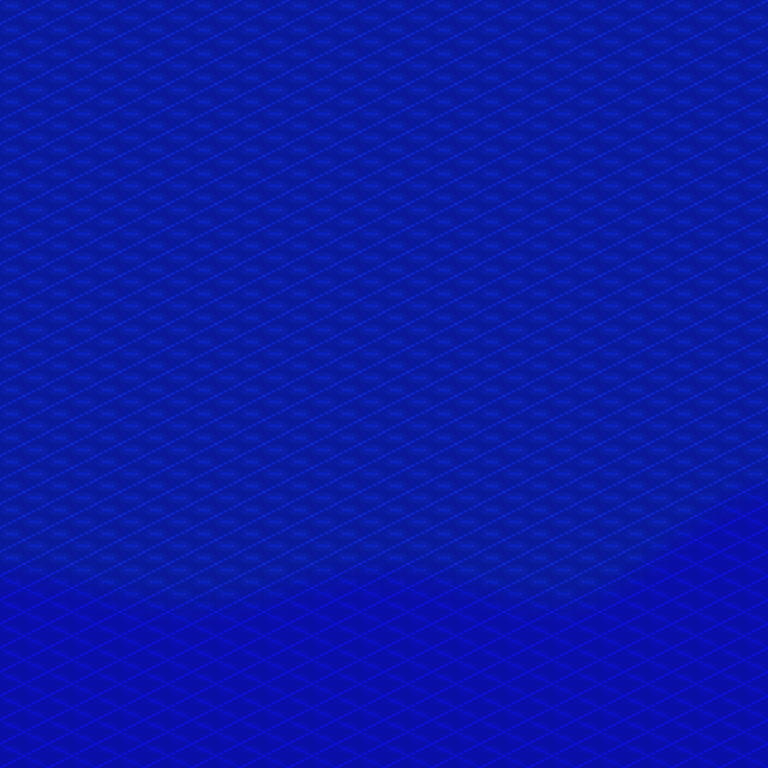
Give the GLSL for this pattern, as a Shadertoy shader.

```glsl
// A fine isometric lattice of blue diamonds: beaded, stair-stepped rising
// lines, fainter falling lines, and flat dotted dashes on small lighter faces.
// A soft, wavy boundary blends the upper shade into a more violet lower band.

const float TILES = 16.0;         // diamonds across; twice as many down
const float STEPS_PER_TILE = 10.0; // stair treads and beads per diamond
const float RISING_HALF = 0.052;  // half widths, in diamond heights
const float FALLING_HALF = 0.042;
const vec2 DASH_HALF = vec2(0.26, 0.045); // in half diamond widths
const float DASH_DOT_PERIOD = 0.2;
const vec2 FACE_RADII = vec2(0.62, 0.27);
const float GRAIN = 0.035;
const float BLEND = 0.034;        // softness of the band boundary

const vec3 UPPER_BASE = vec3(0.04, 0.098, 0.605);
const vec3 UPPER_FACE = vec3(0.04, 0.118, 0.645);
const vec3 UPPER_LINE = vec3(0.04, 0.165, 0.88);
const vec3 LOWER_BASE = vec3(0.04, 0.055, 0.65);
const vec3 LOWER_FACE = vec3(0.04, 0.058, 0.668);
const vec3 LOWER_LINE = vec3(0.04, 0.06, 0.93);
const float TAU = 6.2831853;

float hash(vec2 p) {
    return fract(sin(dot(p, vec2(127.1, 311.7))) * 43758.5);
}

// Signed offset from the nearest integer
float nearest(float v) {
    return fract(v + 0.5) - 0.5;
}

// Antialiased coverage of a signed distance
float cover(float d, float aa) {
    return clamp(0.5 - d / aa, 0.0, 1.0);
}

// Rounds to flat treads joined by antialiased risers
float stairs(float s, float aa) {
    return floor(s) + clamp((fract(s) - 0.5) / aa + 0.5, 0.0, 1.0);
}

float bandHeight(float x) {
    return 0.233 + 0.021 * cos(2.0 * TAU * x)
         + 0.106 * smoothstep(0.72, 1.0, x);
}

void mainImage(out vec4 fragColor, in vec2 fragCoord) {
    vec2 uv = fragCoord / iResolution.xy;
    float aa = 2.0 * TILES / iResolution.y;

    // Lattice axes: rising lines lie at integer a, falling ones at integer b
    float depth = 2.0 * TILES * (1.0 - uv.y);
    float a = depth + TILES * uv.x;
    float b = depth - TILES * uv.x;

    // Stepped copies of both lines
    float steps = TILES * STEPS_PER_TILE * uv.x;
    float tread = stairs(steps, TILES * STEPS_PER_TILE / iResolution.x)
                / STEPS_PER_TILE;
    float toRising = nearest(depth + tread);
    float toFalling = nearest(depth - tread);

    float lower = 1.0 - smoothstep(-BLEND, BLEND, uv.y - bandHeight(uv.x));

    // Lighter faces centred halfway along each falling edge
    float across = fract(a) - 0.5;
    float along = nearest(b);
    vec2 local = vec2(across - along, 0.5 * (across + along));
    float face = 1.0 - smoothstep(0.55, 1.0, length(local / FACE_RADII));
    vec3 color = mix(mix(UPPER_BASE, LOWER_BASE, lower),
                     mix(UPPER_FACE, LOWER_FACE, lower), face);

    // Square grain that repeats with the diamonds
    vec2 blocks = floor(vec2(2.0 * steps, depth * STEPS_PER_TILE));
    vec2 period = vec2(2.0, 1.0) * STEPS_PER_TILE;
    float grain = hash(mod(blocks, period)) - 0.5;
    color += GRAIN * grain * vec3(0.0, 0.3 * (1.0 - lower), 1.0);

    // Rising lines, beaded and brightest at the crossings
    float beads = smoothstep(-0.7, 0.7, cos(TAU * steps));
    float crossing = 1.0 - smoothstep(0.05, 0.30, abs(along));
    float risingInk = mix(0.30 + 0.35 * beads + 0.25 * crossing,
                          0.40 + 0.32 * beads + 0.1 * crossing, lower);
    float rising = cover(abs(toRising) - RISING_HALF, aa) * risingInk;

    // Falling lines, fainter above the boundary
    float falling = cover(abs(toFalling) - FALLING_HALF, aa)
                  * mix(0.10 + 0.16 * beads, 0.32 + 0.28 * beads, lower);

    // Flat dotted dashes on the faces
    vec2 inside = abs(local) - DASH_HALF;
    float dash = cover(inside.x, aa) * cover(inside.y, aa)
               * (0.42 + 0.30 * cos(TAU * local.x / DASH_DOT_PERIOD))
               * mix(1.0, 0.6, lower);

    float ink = clamp(max(rising, max(falling, dash)), 0.0, 1.0);
    color = mix(color, mix(UPPER_LINE, LOWER_LINE, lower), ink);
    fragColor = vec4(color, 1.0);
}
```
